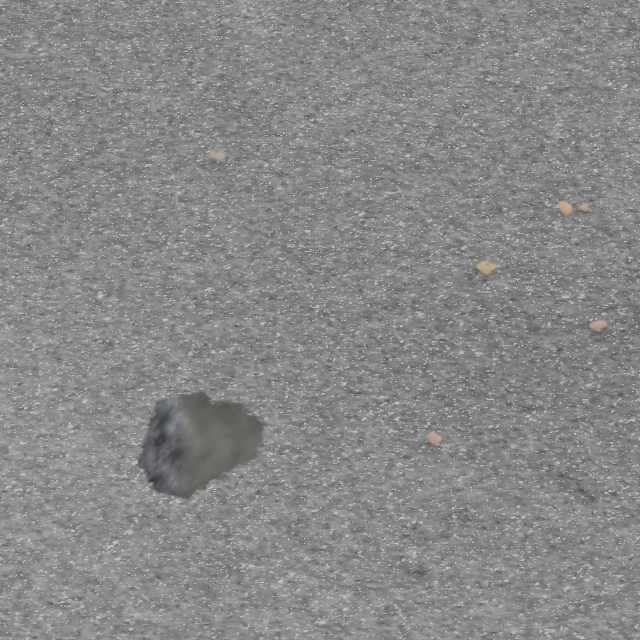
Write a WebGL 2 fragment shader that draws this texture.

```glsl
#version 300 es
precision highp float;
uniform vec2 u_resolution;
out vec4 fragColor;

float hash(vec2 p) {
  vec3 v = fract(p.xyx * vec3(0.1031, 0.103, 0.0973));
  v += dot(v, v.yzx + 33.33);
  return fract((v.x + v.y) * v.z);
}

float noise(vec2 p) {
  vec2 i = floor(p), f = fract(p);
  f = f * f * (3.0 - 2.0 * f);
  return mix(mix(hash(i), hash(i + vec2(1, 0)), f.x),
             mix(hash(i + vec2(0, 1)), hash(i + vec2(1, 1)), f.x), f.y);
}

float fbm(vec2 p) {
  float sum = 0.0, amp = 0.5;
  for (int i = 0; i < 4; i++, amp *= 0.55) {
    sum += amp * (noise(p) - 0.5);
    p = mat2(1.6, 1.2, -1.2, 1.6) * p + 17.3;
  }
  return sum;
}

vec2 rotate(vec2 p, float a) {
  return mat2(cos(a), -sin(a), sin(a), cos(a)) * p;
}

float glow(vec2 p, vec2 centre, vec2 size) {
  vec2 d = (p - centre) / size;
  return exp(-dot(d, d));
}

// Scattered chips: x is coverage, y is a random value per chip
vec2 chips(vec2 q, float freq, float chance, float radius) {
  vec2 g = q * freq, best = vec2(0.0);
  vec2 wobble = vec2(noise(g * 3.0), noise(g * 3.0 + 41.0)) - 0.5;
  for (int k = 0; k < 9; k++) {
    vec2 cell = floor(g) + vec2(k % 3 - 1, k / 3 - 1);
    float seed = hash(cell + freq);
    vec2 centre = cell + 0.2 + 0.6 * vec2(hash(cell + 19.7), hash(cell + 53.1));
    vec2 d = rotate(g - centre + wobble * radius * 1.2, (seed - 0.5) * 1.8);
    float size = radius * mix(0.55, 1.3, hash(cell + 87.3));
    float cover = smoothstep(size, size * 0.2, length(d * vec2(0.85, 1.3)));
    cover *= step(hash(cell + 131.9), chance);
    if (cover > best.x) best = vec2(cover, seed);
  }
  return best;
}

vec3 pebble(vec3 base, vec2 p, vec2 centre, vec2 size, float angle, vec3 tint) {
  vec2 d = rotate(p - centre, angle) / size;
  float r = length(d) + (noise(p * 130.0) - 0.5) * 0.7;
  base *= 1.0 - 0.2 * glow(p, centre - vec2(0.002, 0.006), size * 1.1);
  return mix(base, tint * (1.0 + 0.09 * d.y), smoothstep(1.15, 0.5, r) * 0.9);
}

// Signed distance to a ragged lobed outline
float hollow(vec2 d, vec2 p) {
  float a = atan(d.y, d.x);
  float r = 0.084 + 0.014 * cos(2.0 * a - 0.7) + 0.007 * cos(3.0 * a) + 0.009 * cos(a - 3.6);
  return length(d) - r + fbm(p * vec2(45.0, 65.0)) * 0.03;
}

vec3 hollowColour(vec2 d, vec2 p) {
  float left = smoothstep(-0.02, -0.05, d.x);
  float tone = 0.395 + fbm(rotate(p, 0.9) * vec2(35.0, 55.0) + 9.0) * mix(0.12, 0.5, left);
  tone += 0.09 * glow(rotate(d - vec2(-0.03, 0.03), -1.0), vec2(0.0), vec2(0.045, 0.011));
  tone += 0.07 * glow(d, vec2(0.03, -0.004), vec2(0.016, 0.025));
  tone -= 0.06 * glow(d, vec2(0.015, 0.06), vec2(0.05, 0.018));
  return tone * mix(vec3(1.0, 1.01, 0.97), vec3(0.98, 1.0, 1.03), left);
}

void main() {
  vec2 p = gl_FragCoord.xy / u_resolution;
  // Ground coordinates, compressed with distance
  vec2 q = vec2((p.x - 0.5) * (1.0 + 0.3 * p.y) + 2.0, p.y * (1.45 + 0.35 * p.y) + 1.0);
  vec2 slant = rotate(q, -0.12);
  // Broad light
  float tone = 0.519 + 0.03 * fbm(q * 5.0);
  tone += 0.045 * glow(p, vec2(0.0, 0.36), vec2(0.28, 0.25));
  tone += 0.025 * glow(p, vec2(0.4, 0.0), vec2(0.6, 0.22));
  tone -= 0.025 * glow(p, vec2(0.85, 0.46), vec2(0.3, 0.16));
  tone += 0.03 * glow(p, vec2(0.89, 0.18), vec2(0.05, 0.025));
  tone += 0.03 * glow(p, vec2(0.436, 0.082), vec2(0.025, 0.025));
  tone += 0.04 * glow(rotate(p - vec2(0.547, 0.828), 0.4), vec2(0.0), vec2(0.045, 0.01));
  tone += 0.06 * exp(-pow((p.x - 0.397) / 0.02, 2.0)) * smoothstep(0.8, 1.0, p.y);
  // Asphalt grain
  tone += 0.10 * fbm(slant * vec2(38.0, 50.0)) + 0.25 * fbm(slant * vec2(90.0, 125.0));
  vec3 colour = tone * vec3(0.999, 0.992, 1.0);
  // Grey flakes and dark pits
  vec2 flake = chips(slant, 30.0, 0.3, 0.36);
  colour = mix(colour, vec3(0.515, 0.52, 0.53) + 0.09 * (flake.y - 0.4), flake.x * 0.75);
  colour -= 0.08 * chips(slant + 7.0, 62.0, 0.32, 0.38).x;
  // Pale grit, from sparse gravel down to dust
  float freq = 62.0, chance = 0.11;
  for (int i = 0; i < 3; i++, freq *= 1.6, chance += 0.1) {
    vec2 grit = chips(q + freq, freq, chance, 0.42);
    vec3 tint = mix(vec3(0.64, 0.64, 0.635), vec3(0.84, 0.81, 0.76), grit.y);
    colour = mix(colour, tint, grit.x * 0.8);
  }
  // Prominent pebbles
  vec3 sand = vec3(0.7, 0.66, 0.6), amber = vec3(0.77, 0.66, 0.54), rose = vec3(0.74, 0.64, 0.58);
  colour = pebble(colour, p, vec2(0.341, 0.756), vec2(0.015, 0.010), -0.5, sand);
  colour = pebble(colour, p, vec2(0.881, 0.675), vec2(0.015, 0.009), -0.6, amber);
  colour = pebble(colour, p, vec2(0.912, 0.676), vec2(0.012, 0.006), 0.0, rose);
  colour = pebble(colour, p, vec2(0.762, 0.581), vec2(0.018, 0.010), 0.0, amber);
  colour = pebble(colour, p, vec2(0.936, 0.492), vec2(0.013, 0.008), 0.1, rose);
  colour = pebble(colour, p, vec2(0.679, 0.315), vec2(0.011, 0.010), -0.7, rose);
  // Dark dents at the lower right
  colour -= 0.13 * glow(p, vec2(0.652, 0.102), vec2(0.018, 0.013));
  colour -= 0.12 * glow(rotate(p - vec2(0.915, 0.228), -0.7), vec2(0.0), vec2(0.028, 0.006));
  // Hollow with a soft worn rim
  vec2 d = p - vec2(0.318, 0.312);
  float edge = hollow(d, p);
  colour += 0.02 * exp(-pow((edge - 0.012) / 0.012, 2.0));
  colour = mix(colour, hollowColour(d, p), smoothstep(0.004, -0.005, edge));
  fragColor = vec4(clamp(colour, 0.0, 1.0), 1.0);
}
```
